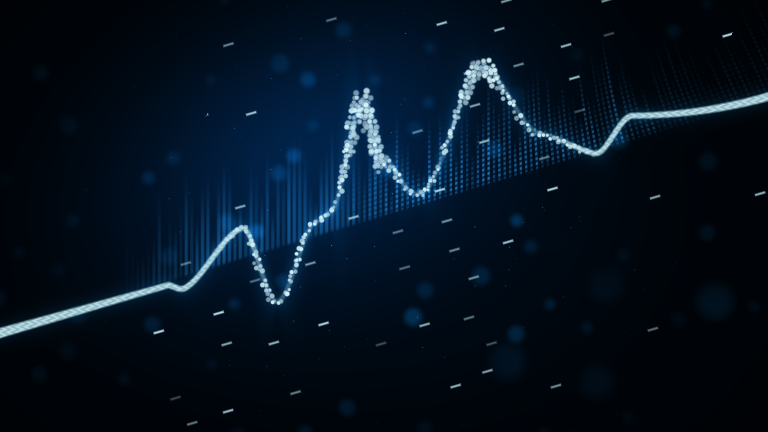
Give the GLSL for this background, as a Shadertoy shader.

```glsl
vec2 hash2(vec2 cell) {
    vec2 k = vec2(dot(cell, vec2(127.1, 311.7)), dot(cell, vec2(269.5, 183.3)));
    return fract(sin(k) * 43758.5);
}

float bell(float x, float centre, float width) {
    float t = (x - centre) / width;
    return exp(-t * t);
}

// Coverage of a signed distance, never sharper than one pixel
float cover(float d, float blur) {
    float w = max(blur, 0.7 / iResolution.y);
    return 1.0 - smoothstep(-w, w, d);
}

float rise(float x, float from, float to, float height) {
    return height * smoothstep(from, to, x);
}

// Height of the signal: a slanted start, then chained rises and falls
float signal(float x) {
    float y = 0.229 + 0.285 * min(x, 0.39);
    y += rise(x, 0.385, 0.43, -0.012) + rise(x, 0.41, 0.57, 0.145);
    y += rise(x, 0.56, 0.641, -0.171) + rise(x, 0.641, 0.735, 0.185);
    y += rise(x, 0.73, 0.77, 0.023) + rise(x, 0.765, 0.838, 0.243);
    y += rise(x, 0.838, 0.89, -0.125) + rise(x, 0.89, 0.96, -0.076);
    y += rise(x, 0.972, 1.118, 0.292) + rise(x, 1.116, 1.25, -0.151);
    y += rise(x, 1.23, 1.40, -0.051) + rise(x, 1.375, 1.465, 0.09);
    float tail = max(x - 1.46, 0.0) / 0.318;
    return y + 0.044 * tail * tail;
}

float signalDistance(vec2 p) {
    float slope = (signal(p.x + 0.002) - signal(p.x - 0.002)) / 0.004;
    return abs(p.y - signal(p.x)) / sqrt(1.0 + slope * slope);
}

// Cellular beads kept only near the signal, looser around its peaks
float beads(vec2 p, float size, float seed) {
    float light = 0.0;
    for (int j = -1; j <= 1; j++)
    for (int i = -1; i <= 1; i++) {
        vec2 cell = floor(p / size) + vec2(i, j);
        vec2 rnd = hash2(cell + seed);
        vec2 centre = (cell + 0.15 + 0.7 * rnd) * size;
        float cloud = bell(centre.x, 0.838, 0.03) + bell(centre.x, 1.116, 0.04)
                    + 0.6 * bell(centre.x, 0.885, 0.025);
        float keep = step(signalDistance(centre), 0.005 + 0.016 * cloud);
        float radius = 0.0035 + 0.0025 * rnd.x + 0.0015 * cloud;
        float disc = cover(length(p - centre) - radius, 0.002 + 0.001 * cloud);
        light = max(light, keep * disc * (0.5 + 0.5 * rnd.y));
    }
    return light;
}

// Scattered soft discs
float discs(vec2 p, float size, float radius, float blur, float chance) {
    float light = 0.0;
    for (int j = -1; j <= 1; j++)
    for (int i = -1; i <= 1; i++) {
        vec2 cell = floor(p / size) + vec2(i, j);
        vec2 rnd = hash2(cell + size * 91.0);
        vec2 pick = hash2(cell + 37.0);
        float d = length(p - (cell + rnd) * size) - radius * (0.5 + 0.5 * pick.y);
        light += step(pick.x, chance) * cover(d, blur) * (0.35 + 0.65 * rnd.x);
    }
    return light;
}

// Short slanted dashes, one at most per cell
float dashes(vec2 p) {
    vec2 along = vec2(cos(0.28), sin(0.28));
    vec2 q = vec2(dot(p, along), dot(p, vec2(-along.y, along.x)));
    vec2 size = vec2(0.12, 0.075);
    vec2 cell = floor(q / size);
    vec2 rnd = hash2(cell + 5.0);
    vec2 pick = hash2(cell + 19.0);
    vec2 d = abs(q - (cell + 0.3 + 0.4 * rnd) * size) - vec2(0.012, 0.0025);
    float band = bell(p.x - 0.55 * p.y, 0.72, 0.48);
    return step(pick.x, 0.55 * band) * cover(max(d.x, d.y), 0.0025) * (0.25 + 0.75 * pick.y);
}

// Dotted columns on a slanted floor, blurred at left and leaning at right
float columns(vec2 p) {
    float h = p.y - 0.225 - 0.305 * p.x;
    float x = p.x + 0.4 * smoothstep(1.1, 1.7, p.x) * h;
    float focus = smoothstep(0.75, 1.0, p.x);
    vec2 rnd = hash2(vec2(floor(x / 0.0125), 3.0));
    float top = 0.07 + 0.22 * rnd.x;
    float bar = 1.0 - smoothstep(0.1, mix(0.5, 0.35, focus), abs(fract(x / 0.0125) - 0.5));
    float dots = 1.0 - smoothstep(0.15, 0.4, abs(fract(h / 0.0115) - 0.5));
    float fade = smoothstep(0.0, 0.012, h) * (1.0 - smoothstep(0.2 * top, top, h));
    float reach = smoothstep(0.25, 0.5, x) * (1.0 - 0.8 * smoothstep(1.3, 1.65, x));
    return bar * mix(0.6, 0.25 + 0.75 * dots, focus) * fade * reach * (0.35 + 0.65 * rnd.y);
}

void mainImage(out vec4 fragColor, in vec2 fragCoord) {
    vec2 p = fragCoord / iResolution.y;

    // Deep blue backdrop
    float glow = bell(p.x, 0.72, 0.42) * bell(p.y - 0.25 * (p.x - 0.72), 0.66, 0.3);
    float haze = bell(p.x, 0.9, 0.6) * bell(p.y, 0.5, 0.45);
    vec3 color = vec3(0.0, 0.008, 0.02) + vec3(0.004, 0.10, 0.21) * glow
               + vec3(0.0, 0.035, 0.07) * haze;

    // Out of focus lights and dust
    float lowerRight = smoothstep(0.9, 1.35, p.x) * (1.0 - smoothstep(0.25, 0.5, p.y));
    float bokeh = discs(p, 0.12, 0.021, 0.011, 0.5) * (0.15 + 0.85 * haze);
    bokeh += 0.4 * lowerRight * discs(p, 0.17, 0.045, 0.02, 0.5);
    color += vec3(0.015, 0.17, 0.28) * bokeh;
    color += vec3(0.2, 0.4, 0.5) * discs(p, 0.07, 0.0015, 0.001, 0.5) * haze;

    color += vec3(0.1, 0.36, 0.54) * columns(p);
    color = mix(color, vec3(0.75, 0.92, 0.97), dashes(p));

    // Signal: halo, solid ends, beaded middle
    float d = signalDistance(p);
    float ends = 1.0 - smoothstep(0.54, 0.63, p.x) + smoothstep(1.26, 1.36, p.x);
    float spread = (p.x - 0.95) / 0.85;
    float width = 0.0045 + 0.0055 * spread * spread;
    float grain = 0.9 + 0.1 * sin(p.x * 310.0 + 2.0 * sin(p.y * 470.0));
    float line = cover(d - width, 0.0035) * mix(0.25, grain, ends);
    float beaded = smoothstep(0.48, 0.58, p.x) * (1.0 - smoothstep(1.32, 1.4, p.x));
    float bead = beaded * max(beads(p, 0.0115, 0.0), beads(p + 0.005, 0.014, 53.0));
    color += vec3(0.02, 0.14, 0.22) * exp(-d / 0.014);
    color = mix(color, vec3(0.72, 0.87, 0.90), line);
    color = mix(color, vec3(0.83, 0.95, 0.98), bead);

    fragColor = vec4(color, 1.0);
}
```
